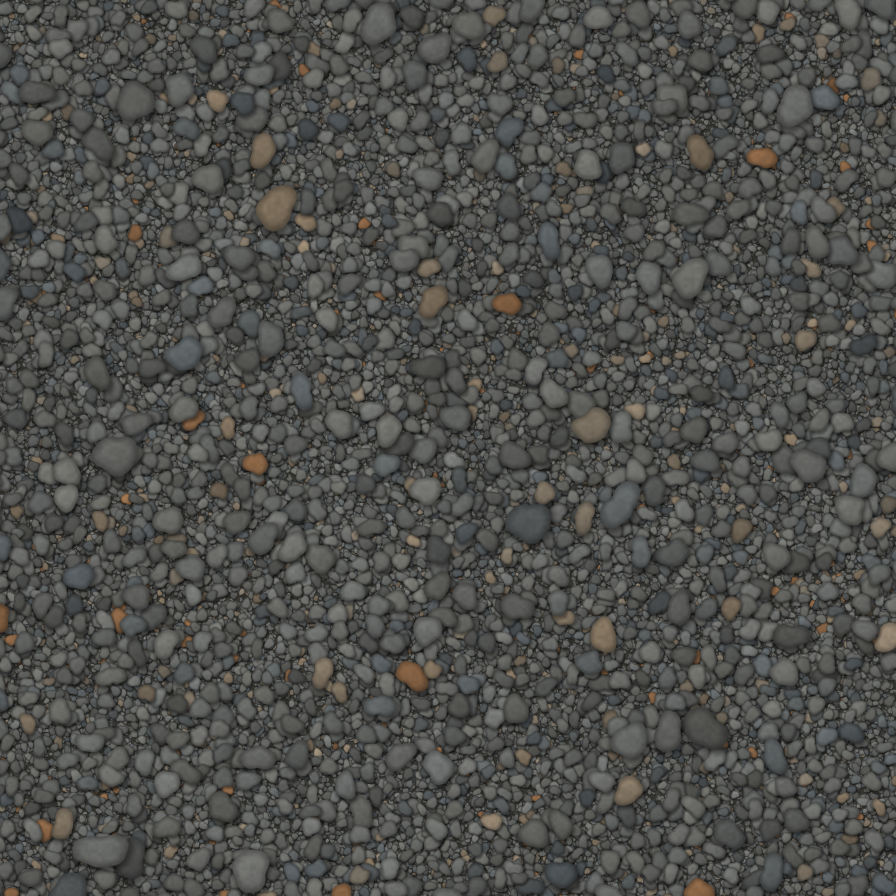
Write a Shadertoy shader that draws this texture.

```glsl
// Dense grey gravel: layers of scattered pebbles painted from fine grit up to
// large stones. Each pebble is a wobbly rounded ellipse with its own tone and
// tint, a darker rim, a faint mottle and a soft contact shadow.

const int   LAYERS      = 7;
const float FINE_CELLS  = 165.0;  // cells across the canvas in the finest layer
const float LAYER_RATIO = 0.72;   // cell count ratio between layers
const float RARITY      = 0.92;   // how sparse the largest stones are
const float EDGE        = 0.0011; // half width of a soft edge, canvas units
const float TONE_MEAN   = 0.392;
const float TONE_SPREAD = 0.20;
const float RIM_DARK    = 0.30;
const float SHADOW      = 0.42;
const vec2  LIGHT       = vec2(-0.45, 0.89);

const vec3 DIRT = vec3(0.205, 0.202, 0.182);
const vec3 GREY = vec3(1.00, 1.00, 0.955);
const vec3 BLUE = vec3(0.90, 0.97, 1.01);
const vec3 TAN  = vec3(1.17, 1.03, 0.85);
const vec3 RUST = vec3(1.25, 0.92, 0.64);

float hash(vec2 p) {
    return fract(sin(dot(p, vec2(127.1, 311.7))) * 43758.5453);
}

float noise(vec2 p) {
    vec2 i = floor(p), f = fract(p);
    f = f * f * (3.0 - 2.0 * f);
    return mix(mix(hash(i), hash(i + vec2(1, 0)), f.x),
               mix(hash(i + vec2(0, 1)), hash(i + vec2(1, 1)), f.x), f.y);
}

mat2 rotation(float a) {
    float c = cos(a), s = sin(a);
    return mat2(c, s, -s, c);
}

// Normalised distance: 0 at the centre of the pebble, 1 on its outline
float pebbleDistance(vec2 q, vec2 radii, float roundness, float seed) {
    vec2 e = abs(q / radii) + 1e-4;
    float d = pow(pow(e.x, roundness) + pow(e.y, roundness), 1.0 / roundness);
    float a = atan(q.y, q.x);
    float wobble = 0.09 * sin(2.0 * a + seed * 17.0)
                 + 0.08 * sin(3.0 * a + seed * 41.0)
                 + 0.03 * sin(5.0 * a + seed * 73.0);
    return d / (1.0 + wobble);
}

// Mostly neutral grey, some bluish, a few tan and rust stones
vec3 pebbleTint(float pick, float vary) {
    vec3 tint = mix(GREY, BLUE, 0.35 * vary);
    if (pick < 0.17) tint = mix(GREY, BLUE, 0.5 + 0.5 * vary);
    if (pick < 0.07) tint = mix(GREY, TAN, 0.45 + 0.55 * vary);
    if (pick < 0.012) tint = RUST;
    return tint;
}

vec3 paintLayer(vec3 col, vec2 uv, float k, float mottle) {
    float cells = FINE_CELLS * pow(LAYER_RATIO, k);
    float chance = 1.0 - RARITY * pow(k / float(LAYERS - 1), 1.2);
    mat2 turn = rotation(0.7 * k + 0.3);
    vec2 p = turn * uv * cells + 31.0 * k;
    vec2 light = turn * LIGHT;
    vec2 cell = floor(p);

    for (int j = -1; j <= 1; j++)
    for (int i = -1; i <= 1; i++) {
        vec2 id = cell + vec2(i, j);
        vec2 key = id + 7.31 * k;
        if (hash(key) > chance) continue;

        // Place, size and shape
        vec2 jitter = vec2(hash(key + 11.3), hash(key + 23.7));
        vec2 toPixel = p - id - mix(vec2(0.15), vec2(0.85), jitter);
        float size = mix(0.33, 0.54, hash(key + 37.1));
        float aspect = mix(0.58, 0.98, hash(key + 41.9));
        vec2 radii = size * vec2(inversesqrt(aspect), sqrt(aspect));
        float seed = hash(key + 53.3);
        float roundness = mix(1.9, 3.2, seed * seed);
        mat2 spin = rotation(6.2832 * hash(key + 67.7));
        float d = pebbleDistance(spin * toPixel, radii, roundness, seed);
        float soft = EDGE * cells / size;

        // Contact shadow, shifted away from the light
        float s = pebbleDistance(spin * (toPixel + 0.07 * light), radii, roundness, seed);
        col *= 1.0 - SHADOW * (1.0 - smoothstep(0.85, 1.38, s));

        // Stone body
        float vary = hash(key + 79.1);
        float pick = hash(key + 83.9);
        float spread = hash(key + 97.3) + hash(key + 101.9) - 1.0;
        float tone = TONE_MEAN + TONE_SPREAD * 0.5 * spread;
        tone *= pick < 0.07 ? 1.06 : (pick < 0.17 ? 0.90 : 1.0);
        float rim = 1.0 - RIM_DARK * smoothstep(0.55, 1.08, d);
        float slope = 1.0 + 0.09 * dot(toPixel, light) / size;
        float grain = 1.0 + 0.16 * (mottle - 0.5);
        vec3 stone = pebbleTint(pick, vary) * tone * rim * slope * grain;
        col = mix(col, stone, 1.0 - smoothstep(1.0 - soft, 1.0 + soft, d));
    }
    return col;
}

void mainImage(out vec4 fragColor, in vec2 fragCoord) {
    vec2 uv = fragCoord / iResolution.y;
    float mottle = 0.6 * noise(uv * 260.0) + 0.4 * noise(uv * 110.0 + 9.0);

    vec3 col = DIRT * (0.75 + 0.5 * mottle);
    for (int k = 0; k < LAYERS; k++) col = paintLayer(col, uv, float(k), mottle);

    // Broad, barely visible change of tone
    col *= 0.97 + 0.06 * noise(uv * 5.0);
    fragColor = vec4(col, 1.0);
}
```
